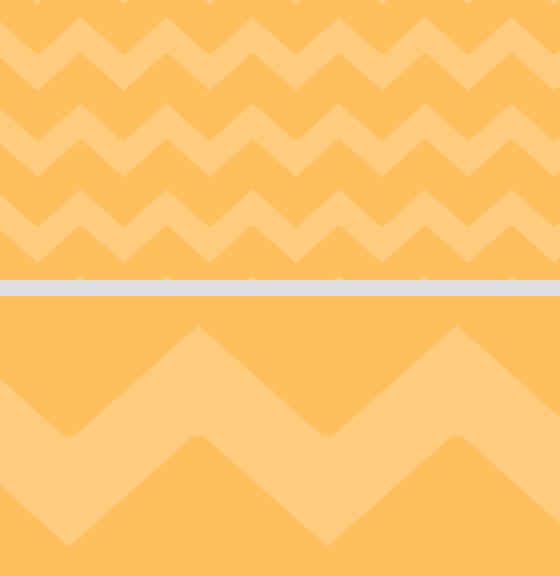
Top: the whole. Bottom: its middle third, enlarged.
This pattern is drawn by a WebGL 1 fragment shader. Its source:

```glsl
precision highp float;

uniform vec2 u_resolution;

const vec3 GROUND_COLOR = vec3(1.0, 0.748, 0.364);
const vec3 STRIPE_COLOR = vec3(1.0, 0.798, 0.490);

const float ROWS = 3.25;          // repeats over the canvas height
const float PEAK_PHASE = 0.934;   // first peak, in repeats from the left
const float ROW_CENTER = 0.5;     // height of a stripe's mid line on the canvas
const float AMPLITUDE = 0.223;    // zigzag swing about the mid line, in repeats
const float HALF_WIDTH = 0.206;   // half of the stripe's vertical thickness
const float EDGE_SOFTNESS = 0.9;  // half width of the edge blend, in pixels

// Triangle wave from -1 to 1 with peaks at whole numbers
float triangleWave(float x) {
  return 4.0 * abs(fract(x) - 0.5) - 1.0;
}

// Vertical depth inside the chevron stripe, negative outside
float chevronDepth(vec2 p) {
  float middle = AMPLITUDE * triangleWave(p.x);
  // The inner corners are cut flat at the mid line
  float upper = max(middle + HALF_WIDTH, 0.0);
  float lower = min(middle - HALF_WIDTH, 0.0);
  return min(upper - p.y, p.y - lower);
}

void main() {
  // Square repeats, sized by the canvas height
  vec2 p = gl_FragCoord.xy / u_resolution.y;
  p = vec2(p.x * ROWS - PEAK_PHASE, (p.y - ROW_CENTER) * ROWS);
  p.y = fract(p.y + 0.5) - 0.5;

  // Scale the blend so that the sloped edges stay evenly smooth
  float slope = 4.0 * AMPLITUDE;
  float blend = EDGE_SOFTNESS * ROWS / u_resolution.y * sqrt(1.0 + slope * slope);
  float stripe = smoothstep(-blend, blend, chevronDepth(p));

  gl_FragColor = vec4(mix(GROUND_COLOR, STRIPE_COLOR, stripe), 1.0);
}
```
